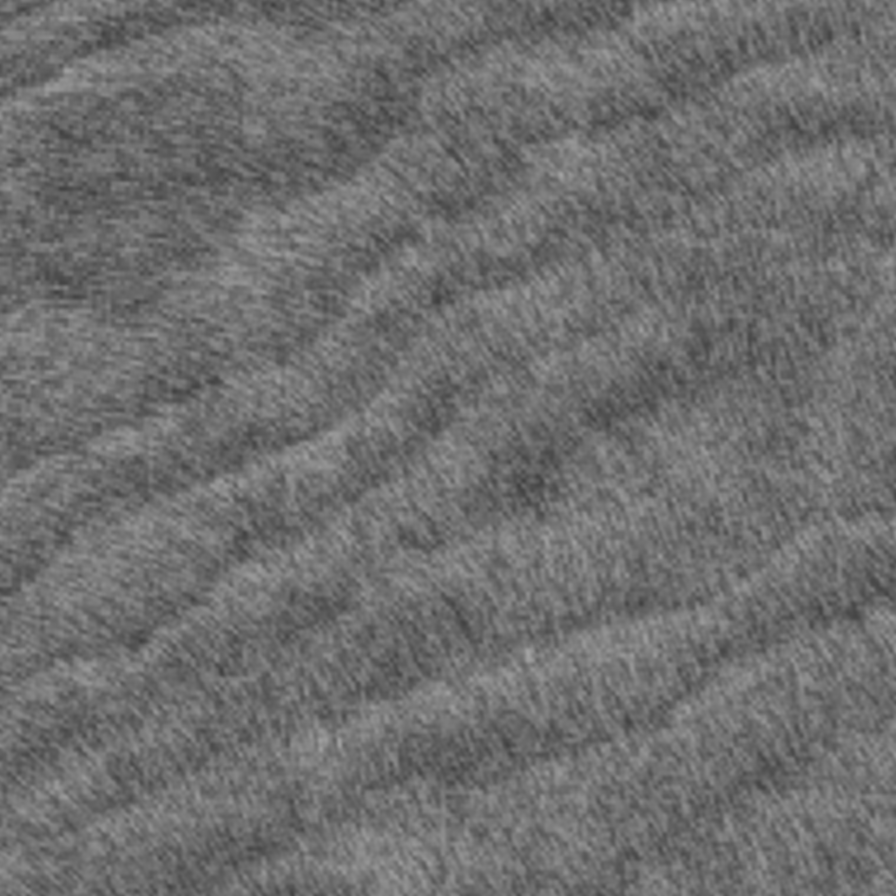
Give the GLSL for this texture, as a Shadertoy shader.

```glsl
// Grey wind-combed fur or sand: slanted soft ridges under fine, turning fibres.
#define BASE_GREY 0.437
#define RIDGE_ANGLE 0.43
#define RIDGE_COUNT 8.0
#define RIDGE_WARP 1.5
#define RIDGE_GAIN 0.125
#define PATCH_GAIN 0.07
#define GRAIN_CELLS 190.0
#define FIBRE_STEP 0.62
#define FIBRE_GAIN 0.24
#define SPECK_GAIN 0.13

float hash(vec2 p) {
    vec3 q = fract(p.xyx * 0.1031);
    q += dot(q, q.yzx + 33.33);
    return fract((q.x + q.y) * q.z);
}

// Smooth value noise in 0..1
float noise(vec2 p) {
    vec2 cell = floor(p), f = fract(p);
    f = f * f * (3.0 - 2.0 * f);
    float low = mix(hash(cell), hash(cell + vec2(1, 0)), f.x);
    float high = mix(hash(cell + vec2(0, 1)), hash(cell + vec2(1, 1)), f.x);
    return mix(low, high, f.y);
}

// Slow rise to a crest, then a quick drop into shadow
float ridgeProfile(float phase) {
    float f = fract(phase);
    return f * smoothstep(1.0, 0.76, f);
}

// Warped ridges, uneven in strength along their length
float ridges(vec2 uv) {
    float c = cos(RIDGE_ANGLE), s = sin(RIDGE_ANGLE);
    vec2 p = vec2(c * uv.x + s * uv.y, c * uv.y - s * uv.x);
    float warp = noise(p * vec2(2.2, 4.0) + 17.0) - 0.5;
    warp += 0.35 * (noise(p * vec2(7.0, 11.0) + 41.0) - 0.5);
    warp += 0.12 * (noise(p * vec2(28.0, 30.0) + 5.0) - 0.5);
    float phase = p.y * RIDGE_COUNT + RIDGE_WARP * warp;
    float strength = mix(0.35, 1.35, noise(p * vec2(4.0, 9.0) + 63.0));
    return strength * (ridgeProfile(phase) - 0.4);
}

// Fibres lie almost flat at the upper left and stand steep at the lower right
float fibreAngle(vec2 uv) {
    float turn = smoothstep(0.0, 0.95, 0.8 * uv.x + 0.5 * (1.0 - uv.y));
    return -0.15 - 1.1 * turn + 0.7 * (noise(uv * 6.0 + 29.0) - 0.5);
}

// Grain averaged along the local fibre direction
float fibres(vec2 uv) {
    float angle = fibreAngle(uv);
    vec2 stride = FIBRE_STEP * vec2(cos(angle), sin(angle));
    float sum = 0.0, total = 0.0;
    for (int i = -3; i <= 3; i++) {
        float weight = 4.0 - abs(float(i));
        sum += weight * noise(uv * GRAIN_CELLS + stride * float(i) + 200.0);
        total += weight;
    }
    return sum / total - 0.5;
}

void mainImage(out vec4 fragColor, in vec2 fragCoord) {
    vec2 uv = fragCoord / iResolution.y;
    float grey = BASE_GREY;

    // Broad relief
    grey += RIDGE_GAIN * ridges(uv);
    grey += PATCH_GAIN * (noise(uv * vec2(14.0, 22.0) + 90.0) - 0.5);

    // Fine surface
    grey += FIBRE_GAIN * fibres(uv);
    grey += SPECK_GAIN * (noise(uv * GRAIN_CELLS + 700.0) - 0.5);

    fragColor = vec4(vec3(grey), 1.0);
}
```
